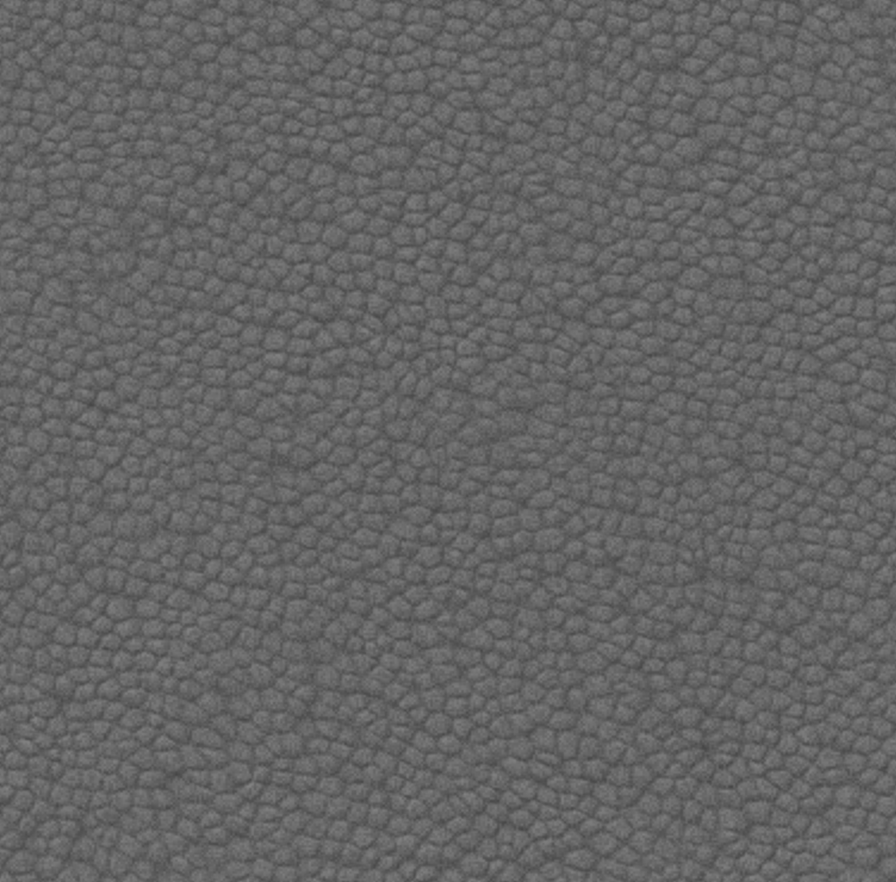
Reproduce this texture procedurally as a WebGL 2 fragment shader.

```glsl
#version 300 es
precision highp float;
// Pebbled grey leather: a warped, tilted cell pattern forms rounded domes,
// lit from the upper left by comparing the relief at two nearby points.
// Soft creases and a fine speckle finish the surface.

#define GRAIN_COUNT vec2(39.0, 48.0)
#define GRAIN_TILT -0.26
#define JITTER 0.70
#define SIZE_SPREAD 0.16
#define CREASE_WIDTH 0.42
#define LIGHT_STEP vec2(-0.0022, 0.0045)
#define BASE_TONE 0.397
#define SLOPE_GAIN 0.060
#define CREASE_GAIN 0.062
#define SPECKLE_SCALE 370.0
#define SPECKLE_GAIN 0.085

uniform vec2 u_resolution;
out vec4 outColor;

// Integer hash giving three values in 0..1
vec3 hash3(vec2 cell) {
    uvec3 v = uvec3(ivec3(ivec2(cell), 17)) * 1664525u + 1013904223u;
    v.x += v.y * v.z;
    v.y += v.z * v.x;
    v.z += v.x * v.y;
    v ^= v >> 16u;
    v.x += v.y * v.z;
    v.y += v.z * v.x;
    v.z += v.x * v.y;
    return vec3(v >> 8u) / 16777216.0;
}

// Smooth value noise with three independent channels
vec3 noise3(vec2 p) {
    vec2 cell = floor(p);
    vec2 f = fract(p);
    f = f * f * (3.0 - 2.0 * f);
    vec3 low = mix(hash3(cell), hash3(cell + vec2(1, 0)), f.x);
    vec3 high = mix(hash3(cell + vec2(0, 1)), hash3(cell + vec2(1, 1)), f.x);
    return mix(low, high, f.y);
}

// Tilted, gently bent grain coordinates
vec2 grainSpace(vec2 uv) {
    float c = cos(GRAIN_TILT), s = sin(GRAIN_TILT);
    vec2 p = vec2(c * uv.x + s * uv.y, c * uv.y - s * uv.x) * GRAIN_COUNT;
    return p + 0.9 * (noise3(p * 0.21 + 40.0).xy - 0.5);
}

// Relief of the rounded grains: low in the creases, about 1 on the domes
float relief(vec2 uv) {
    vec2 p = grainSpace(uv);
    vec2 home = floor(p);
    float nearest = 9.0, second = 9.0;
    for (int y = -2; y <= 2; y++) {
        for (int x = -2; x <= 2; x++) {
            vec2 cell = home + vec2(x, y);
            vec3 rnd = hash3(cell);
            vec2 center = cell + 0.5 + JITTER * (rnd.xy - 0.5);
            center.x += 0.5 * mod(cell.y, 2.0) - 0.25;
            float d = length(p - center) + SIZE_SPREAD * (rnd.z - 0.5);
            second = min(second, max(nearest, d));
            nearest = min(nearest, d);
        }
    }
    float crease = smoothstep(0.0, CREASE_WIDTH, second - nearest);
    float dome = 1.0 - 1.6 * nearest * abs(nearest);
    return dome * (0.4 + 0.6 * crease);
}

void main() {
    vec2 uv = gl_FragCoord.xy / u_resolution.y;

    // Directional light and crease shadow
    float height = relief(uv);
    float slope = height - relief(uv + LIGHT_STEP);
    float depth = mix(0.85, 1.15, noise3(uv * 8.0 + 5.0).x);
    float shade = SLOPE_GAIN * slope + CREASE_GAIN * (height - 0.60);

    // Fine speckle and slow drift of the tone
    float speckle = noise3(uv * SPECKLE_SCALE).x - 0.5;
    speckle += 0.5 * (noise3(uv * SPECKLE_SCALE * 0.45 + 90.0).y - 0.5);
    float drift = 0.008 * (noise3(uv * 5.0 + 20.0).z - 0.5);

    float tone = BASE_TONE + depth * shade + SPECKLE_GAIN * speckle + drift;
    outColor = vec4(vec3(tone), 1.0);
}
```
